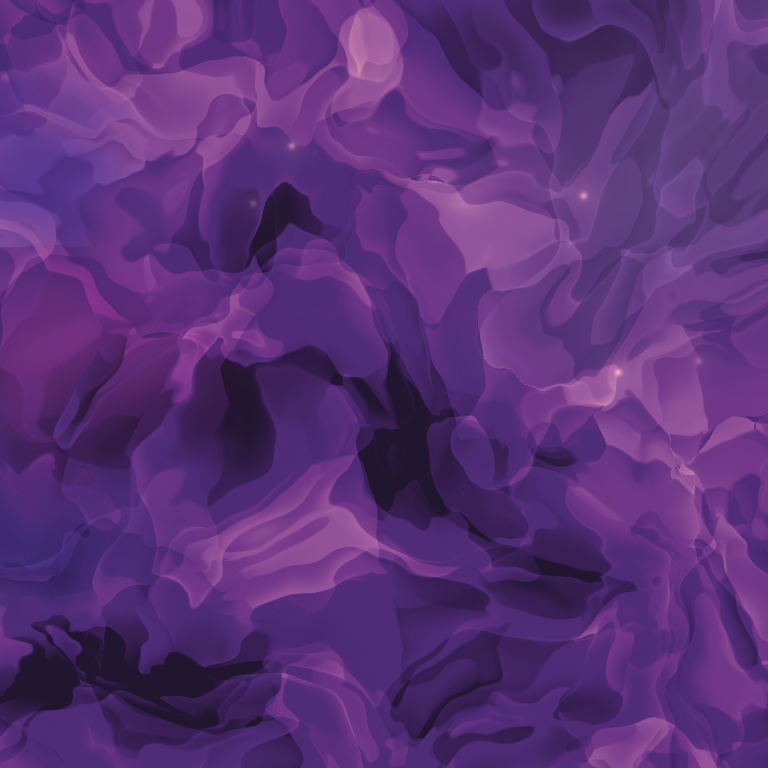
Reproduce this background procedurally as a WebGL 2 fragment shader.

```glsl
#version 300 es
precision highp float;
// Painterly violet nebula: folded cloud sheets, dark hollows, a lit ridge and faint stars.

uniform vec2 u_resolution;
out vec4 fragColor;

// Tone ramp, dark to light
const vec3 INK    = vec3(0.13, 0.085, 0.185);
const vec3 PLUM   = vec3(0.22, 0.12, 0.33);
const vec3 VIOLET = vec3(0.31, 0.17, 0.47);
const vec3 ORCHID = vec3(0.44, 0.21, 0.53);
const vec3 MAUVE  = vec3(0.58, 0.32, 0.60);
const vec3 ROSE   = vec3(0.80, 0.52, 0.68);
// Local tints
const vec3 HAZE    = vec3(0.39, 0.28, 0.53);
const vec3 BLUE    = vec3(0.25, 0.18, 0.50);
const vec3 MAGENTA = vec3(0.53, 0.19, 0.53);
const vec3 STARLIGHT = vec3(1.0, 0.68, 0.80);

const float BASE_TONE  = 0.47;
const float HOLLOW_AMT = 0.36;
const float GLOW_AMT   = 0.25;
const float RIDGE_AMT  = 0.30;
const float WARP       = 0.20;
const float EDGE       = 0.0025;
const int   SHEETS     = 7;
const float SHEET_AMT  = 0.17;
const float SHEET_FADE = 0.055;
const float FOLD_SHIFT = 0.045;

// Broad masses: centre, radii
const vec4 HOLLOWS[8] = vec4[8](
    vec4(0.22, 0.14, 0.17, 0.13), vec4(0.03, 0.07, 0.14, 0.09),
    vec4(0.25, 0.48, 0.18, 0.06), vec4(0.66, 0.27, 0.14, 0.07),
    vec4(0.34, 0.71, 0.10, 0.07), vec4(0.57, 0.42, 0.17, 0.10),
    vec4(0.71, 0.07, 0.12, 0.06), vec4(0.70, 0.98, 0.18, 0.06));
const vec4 GLOWS[7] = vec4[7](
    vec4(0.26, 0.87, 0.20, 0.09), vec4(0.13, 0.80, 0.09, 0.05),
    vec4(0.10, 0.53, 0.16, 0.06), vec4(0.93, 0.17, 0.09, 0.20),
    vec4(0.44, 0.29, 0.15, 0.06), vec4(0.90, 0.38, 0.13, 0.06),
    vec4(0.12, 0.23, 0.14, 0.04));
// Stars: position, strength
const vec3 STARS[5] = vec3[5](
    vec3(0.805, 0.515, 1.0), vec3(0.76, 0.745, 0.8), vec3(0.38, 0.81, 0.6),
    vec3(0.91, 0.53, 0.35), vec3(0.33, 0.735, 0.3));

vec2 hash2(vec2 cell) {
    vec3 h = fract(cell.xyx * vec3(0.1031, 0.1030, 0.0973));
    h += dot(h, h.yzx + 33.33);
    return fract((h.xx + h.yz) * h.zy) * 2.0 - 1.0;
}

// Gradient noise
float noise(vec2 p) {
    vec2 i = floor(p), f = p - i;
    vec2 u = f * f * f * (f * (f * 6.0 - 15.0) + 10.0), e = vec2(0.0, 1.0);
    return mix(mix(dot(hash2(i), f), dot(hash2(i + e.yx), f - e.yx), u.x),
               mix(dot(hash2(i + e), f - e), dot(hash2(i + 1.0), f - 1.0), u.x), u.y);
}

float fbm(vec2 p) {
    float sum = 0.0, amp = 1.0;
    for (int k = 0; k < 4; k++) {
        sum += amp * noise(p);
        p = mat2(1.6, 1.2, -1.2, 1.6) * p + 7.7;
        amp *= 0.42;
    }
    return sum;
}

float blob(vec2 p, vec4 shape) {
    vec2 v = (p - shape.xy) / shape.zw;
    return exp(-dot(v, v));
}

// Soft mass whose outline is crisp along one side
float mass(vec2 p, vec4 shape, float angle) {
    vec2 v = (p - shape.xy) / shape.zw;
    float side = smoothstep(-0.5, 0.9, dot(v, vec2(cos(angle), sin(angle))));
    return 0.8 * exp(-dot(v, v)) + 0.4 * side * (1.0 - smoothstep(0.97, 1.03, length(v)));
}

vec3 ramp(float t) {
    vec3 c = mix(INK, PLUM, smoothstep(0.04, 0.20, t));
    c = mix(c, VIOLET, smoothstep(0.20, 0.42, t));
    c = mix(c, ORCHID, smoothstep(0.46, 0.66, t));
    c = mix(c, MAUVE, smoothstep(0.68, 0.88, t));
    return mix(c, ROSE, smoothstep(0.92, 1.25, t));
}

void main() {
    vec2 p = gl_FragCoord.xy / u_resolution.y;
    float edge = max(EDGE, 1.0 / u_resolution.y);

    // Swirling domain
    vec2 swirl = vec2(fbm(p * 2.6 + 3.1), fbm(p * 2.6 + 41.7));
    vec2 flow = p + WARP * swirl;
    vec2 q = p + 0.5 * WARP * swirl;
    float tone = BASE_TONE + 0.12 * (p.y - 0.5);

    // Sheets: crisp lit edge on one side, melting away on the other
    for (int i = 0; i < SHEETS; i++) {
        float k = float(i), size = 2.0 + 0.45 * k;
        float depth = fbm(flow * size + 17.3 * k + 5.0) / size - 0.012;
        float sheet = smoothstep(-edge, edge, depth) * exp(-max(depth, 0.0) / SHEET_FADE);
        float rim = exp(-abs(depth) / 0.004) * smoothstep(-0.05, 0.3, noise(p * 5.0 + 9.0 * k));
        tone += SHEET_AMT * sheet * (i % 2 == 0 ? 1.0 : -1.0) + 0.10 * rim;
        q += FOLD_SHIFT * sheet * vec2(cos(2.4 * k), sin(2.4 * k));
    }

    // Hollows, glows and the descending ridge
    for (int i = 0; i < HOLLOWS.length(); i++) tone -= HOLLOW_AMT * mass(q, HOLLOWS[i], 1.9 * float(i) - 0.8);
    for (int i = 0; i < GLOWS.length(); i++) tone += GLOW_AMT * mass(q, GLOWS[i], 2.3 * float(i) + 1.2);
    float rise = q.y - 0.45 - 0.40 * (1.0 - smoothstep(0.40, 0.95, q.x));
    float ridge = smoothstep(-0.035, -0.027, rise) * exp(-max(rise, 0.0) / 0.10);
    tone += RIDGE_AMT * ridge * smoothstep(0.36, 0.52, q.x);

    // Brush mottling and fine wisps
    tone += 0.06 * fbm(flow * 8.0);
    float wisp = exp(-abs(noise(flow * 7.0 + 60.0)) / 0.02);
    tone += 0.07 * wisp * smoothstep(0.05, 0.35, noise(p * 4.0 + 23.0));

    // Colour and local tints
    vec3 color = ramp(tone);
    float shade = 0.55 + 0.75 * clamp(tone, 0.0, 1.1);
    color = mix(color, HAZE * shade, 0.85 * blob(q, vec4(0.90, 0.80, 0.25, 0.22)));
    float cool = blob(q, vec4(0.04, 0.33, 0.17, 0.08)) + blob(q, vec4(0.03, 0.75, 0.12, 0.10));
    color = mix(color, BLUE * shade, 0.75 * min(cool, 1.0));
    color = mix(color, MAGENTA * shade, 0.6 * blob(q, vec4(0.10, 0.53, 0.18, 0.07)));

    // Stars with soft halos
    for (int i = 0; i < STARS.length(); i++) {
        float d = length(p - STARS[i].xy);
        float light = 0.7 * exp(-d * d / 0.00002) + 0.28 * exp(-d / 0.016);
        color = mix(color, STARLIGHT, STARS[i].z * light);
    }
    fragColor = vec4(color, 1.0);
}
```
